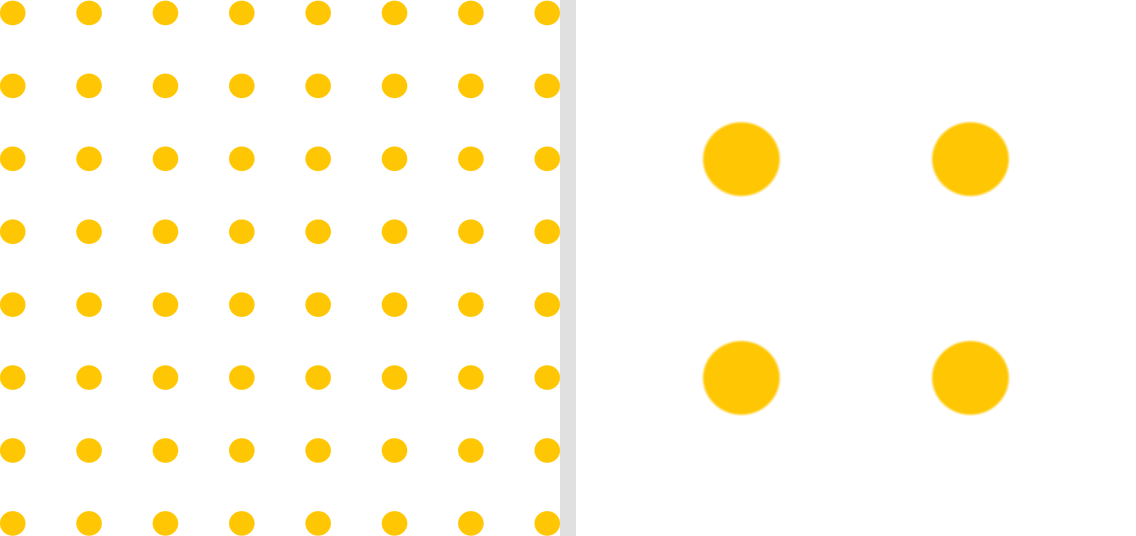
Left, the full canvas; right, a detail of the centre.
This pattern is drawn by a WebGL 1 fragment shader. Its source:

```glsl
precision highp float;

// An 8 by 8 grid of flat amber dots on white, widely spaced and reaching the
// canvas edges. Each point finds its nearest grid centre and is shaded by the
// distance to a slightly flattened ellipse around it.

uniform vec2 u_resolution;

// Positions and sizes are fractions of the canvas width and height.
const vec2 DOT_COUNT = vec2(8.0, 8.0);
const vec2 FIRST_CENTRE = vec2(0.0227, 0.0235);
const vec2 DOT_PITCH = vec2(0.13636, 0.13605);
const vec2 DOT_RADIUS = vec2(0.0228, 0.0229);
const float EDGE_SOFTNESS = 0.0026;
const vec3 DOT_COLOUR = vec3(1.0, 0.78, 0.01);
const vec3 GROUND_COLOUR = vec3(1.0);

// Offset from the nearest dot centre, limited to the dots in the grid.
vec2 offsetFromDot(vec2 uv) {
  vec2 cell = floor((uv - FIRST_CENTRE) / DOT_PITCH + 0.5);
  cell = clamp(cell, vec2(0.0), DOT_COUNT - 1.0);
  return uv - FIRST_CENTRE - cell * DOT_PITCH;
}

// Approximate signed distance to an ellipse, in canvas widths.
float ellipseDistance(vec2 offset, vec2 radius) {
  return (length(offset / radius) - 1.0) * radius.x;
}

void main() {
  vec2 uv = gl_FragCoord.xy / u_resolution;
  float dist = ellipseDistance(offsetFromDot(uv), DOT_RADIUS);

  // Keep the edge at least one pixel wide on small canvases.
  float halfEdge = 0.5 * max(EDGE_SOFTNESS, 1.0 / u_resolution.x);
  float coverage = 1.0 - smoothstep(-halfEdge, halfEdge, dist);

  gl_FragColor = vec4(mix(GROUND_COLOUR, DOT_COLOUR, coverage), 1.0);
}
```
